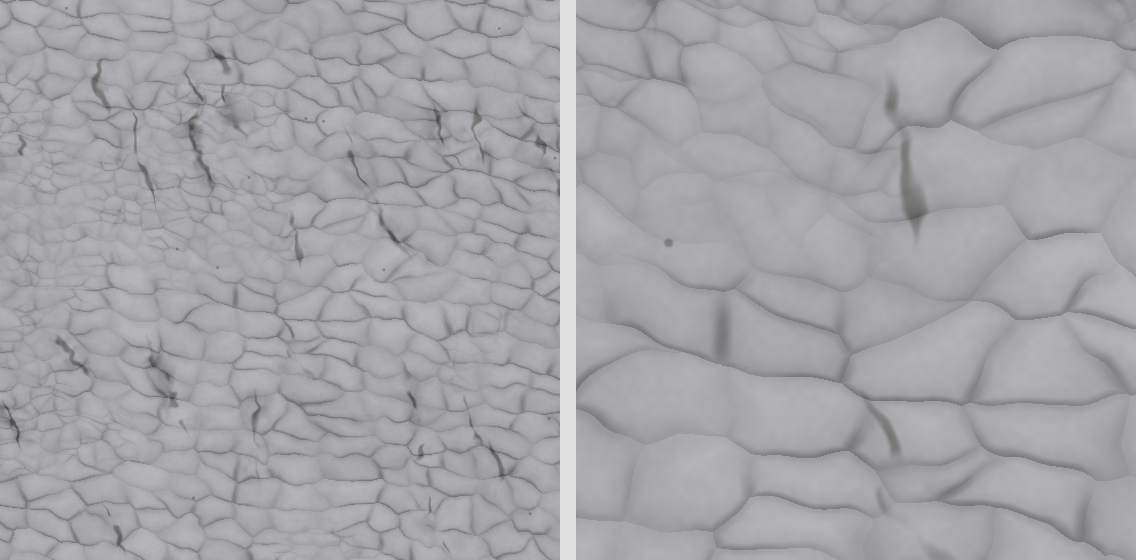
Left: the whole. Right: its middle third, enlarged.
A three.js fragment shader for this texture:

```glsl
varying vec2 vUv;

float hash(vec2 p) {
  vec3 q = fract(p.xyx * vec3(0.1031, 0.1030, 0.0973));
  q += dot(q, q.yzx + 33.33);
  return fract((q.x + q.y) * q.z);
}

vec2 hash2(vec2 p) {
  return vec2(hash(p + 17.3), hash(p + 71.9));
}

float noise(vec2 p) {
  vec2 i = floor(p), f = fract(p);
  f = f * f * (3.0 - 2.0 * f);
  return mix(mix(hash(i), hash(i + vec2(1.0, 0.0)), f.x),
             mix(hash(i + vec2(0.0, 1.0)), hash(i + 1.0), f.x), f.y);
}

float fbm(vec2 p) {
  float sum = 0.0, amp = 0.5;
  for (int i = 0; i < 4; i++) {
    sum += amp * noise(p);
    p = p * 2.03 + 19.7;
    amp *= 0.5;
  }
  return sum / 0.9375;
}

// Voronoi lumps: x = distance to the seam, y = height above the centre, z = lump id
vec3 lumps(vec2 p) {
  vec2 base = floor(p), nearest = vec2(0.0), nearestCell = base;
  float best = 9.0;
  for (int y = -1; y <= 1; y++)
    for (int x = -1; x <= 1; x++) {
      vec2 cell = base + vec2(float(x), float(y));
      vec2 r = cell + 0.1 + 0.8 * hash2(cell) - p;
      if (dot(r, r) < best) {
        best = dot(r, r);
        nearest = r;
        nearestCell = cell;
      }
    }
  float seam = 9.0;
  for (int y = -2; y <= 2; y++)
    for (int x = -2; x <= 2; x++) {
      vec2 cell = nearestCell + vec2(float(x), float(y));
      vec2 r = cell + 0.1 + 0.8 * hash2(cell) - p;
      vec2 gap = r - nearest;
      if (dot(gap, gap) > 0.0001)
        seam = min(seam, dot(0.5 * (nearest + r), normalize(gap)));
    }
  return vec3(seam, -nearest.y, hash(nearestCell + 5.1));
}

// Soft pillow shading with a thin shadowed seam, darker on the underside
float pillow(vec3 lump, float seamDepth) {
  float underside = smoothstep(0.25, -0.35, lump.y * 1.0) ;
  float fold = 1.0 - smoothstep(0.0, 0.13, lump.x);
  float falloff = 1.0 - smoothstep(0.0, 0.38, lump.x);
  return 0.03 * (lump.z - 0.5) + 0.035 * lump.y - 0.04 * falloff
       - fold * seamDepth * (0.35 + 0.65 * underside);
}

// Steep broken cracks: x = dark core, y = grey smudge around it
vec2 cracks(vec2 uv) {
  vec2 mark = vec2(0.0);
  for (int i = 0; i < 20; i++) {
    float id = float(i);
    vec2 slot = vec2(mod(id, 5.0), floor(id / 5.0));
    vec2 d = uv - (slot + hash2(slot + 40.0)) / vec2(5.0, 4.0);
    float along = abs(d.y) / (0.05 + 0.09 * hash(slot + 8.0));
    float lean = mix(0.12, 0.6, hash(slot + 23.0));
    float across = d.x + lean * d.y
                 + 0.03 * (noise(vec2(d.y * 22.0, id * 7.0)) - 0.5)
                 + 0.012 * (noise(uv * 70.0) - 0.5);
    float body = 1.0 - smoothstep(0.5, 1.0, along);
    float swell = noise(vec2(d.y * 28.0 + 50.0, id * 3.0));
    float width = body * mix(0.001, 0.009, swell * swell);
    float core = body * (1.0 - smoothstep(width * 0.3, width + 0.003, abs(across)));
    float smudge = body * hash(slot + 61.0) * exp(-across * across / 0.0006);
    mark = max(mark, vec2(core, smudge));
  }
  return mark;
}

void main() {
  vec2 uv = vUv;
  vec2 warp = vec2(fbm(uv * 6.0), fbm(uv * 6.0 + 37.0)) - 0.5;
  vec2 ripple = vec2(noise(uv * 38.0), noise(uv * 38.0 + 91.0)) - 0.5;
  vec2 p = uv + 0.07 * warp + 0.011 * ripple;
  p.y += 0.12 * p.x;

  // Broad lumps, crumpled into smaller ones in places
  float seamDepth = 0.02 + 0.13 * smoothstep(0.25, 0.75, noise(uv * 21.0 + 11.0));
  float broad = pillow(lumps(p * vec2(14.0, 24.0)), seamDepth);
  float small = pillow(lumps(p * vec2(27.0, 38.0) + 60.0), seamDepth * 0.8);
  float crumpled = smoothstep(0.48, 0.68, fbm(uv * 5.0 + 4.0));
  float tone = 0.68 + mix(broad, small, crumpled * 0.75);

  // Uneven lighting, mottling and fine grain
  tone += 0.05 * (fbm(uv * 4.0 + 13.0) - 0.5);
  tone += 0.05 * (fbm(uv * 32.0 + 29.0) - 0.5);
  tone += 0.016 * (noise(uv * 240.0) - 0.5);

  // Cracks with mottled grey patches
  vec2 crack = cracks(uv);
  float patches = smoothstep(0.4, 0.7, fbm(uv * 34.0 + 7.0));
  float broken = smoothstep(0.22, 0.55, noise(uv * 42.0 + 3.0));
  tone -= 0.16 * crack.y * patches;
  tone -= 0.2 * crack.x * broken;

  // Rare dark specks
  vec2 speckCell = floor(uv * 30.0);
  vec2 speckOffset = fract(uv * 30.0) - 0.25 - 0.5 * hash2(speckCell + 9.0);
  float speck = 1.0 - smoothstep(0.04, 0.11, length(speckOffset));
  tone -= 0.16 * speck * step(0.975, hash(speckCell + 2.0));

  tone = clamp(tone, 0.3, 0.71);
  vec3 coolWhite = vec3(1.0, 1.0, 1.024);
  vec3 warmGrey = vec3(1.01, 1.0, 0.99);
  gl_FragColor = vec4(tone * mix(coolWhite, warmGrey, crack.x * broken), 1.0);
}
```
